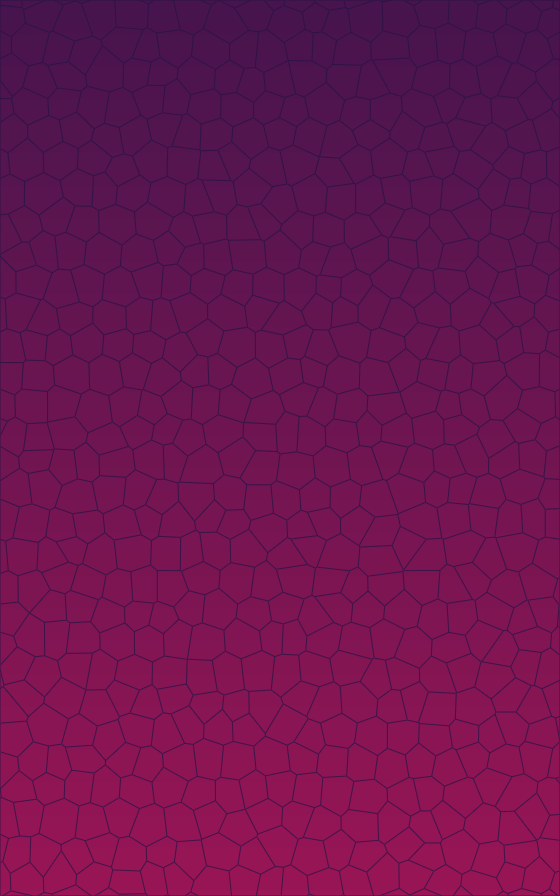
This background is drawn by a Shadertoy shader. Its source:

```glsl
// Draws a plum-to-crimson vertical gradient crossed by a fine net of irregular cells.

const vec3 TOP_COLOR    = vec3(0.276, 0.080, 0.302);
const vec3 BOTTOM_COLOR = vec3(0.600, 0.083, 0.335);
const vec3 LINE_COLOR   = vec3(0.130, 0.072, 0.265);

const float CELLS_ACROSS = 18.8;
const float JITTER       = 0.60;   // site scatter, in cells
const float LINE_WIDTH   = 0.036;  // in cells
const float LINE_OPACITY = 0.68;

vec2 hash22(vec2 p) {
    vec3 q = fract(p.xyx * vec3(0.1031, 0.1030, 0.0973));
    q += dot(q, q.yzx + 33.33);
    return fract((q.xx + q.yz) * q.zy);
}

// Scattered site of one cell; odd rows shift by half a cell
vec2 cellSite(vec2 id, float jitter) {
    vec2 stagger = vec2(0.5 * mod(id.y, 2.0), 0.5);
    return id + stagger + (hash22(id + 57.0) - 0.5) * jitter;
}

// Distance to the nearest wall between two cells
float cellEdge(vec2 p, float jitter) {
    vec2 base = floor(p);
    vec2 nearest = vec2(0.0);
    float nearestSq = 1e3;
    for (int y = -2; y <= 2; y++)
    for (int x = -2; x <= 2; x++) {
        vec2 toSite = cellSite(base + vec2(x, y), jitter) - p;
        float distSq = dot(toSite, toSite);
        if (distSq < nearestSq) {
            nearestSq = distSq;
            nearest = toSite;
        }
    }

    float edge = 1e3;
    for (int y = -2; y <= 2; y++)
    for (int x = -2; x <= 2; x++) {
        vec2 toSite = cellSite(base + vec2(x, y), jitter) - p;
        vec2 across = toSite - nearest;
        if (dot(across, across) > 1e-5)
            edge = min(edge, dot(0.5 * (nearest + toSite), normalize(across)));
    }
    return edge;
}

// Box-filtered coverage of a line, also valid below one pixel of width
float lineCoverage(float dist, float width, float pixel) {
    vec2 sides = vec2(0.5, -0.5) * width - dist;
    vec2 cover = clamp(sides / pixel + 0.5, 0.0, 1.0);
    return cover.x - cover.y;
}

void mainImage(out vec4 fragColor, in vec2 fragCoord) {
    float pixel = CELLS_ACROSS / iResolution.x;
    vec2 p = fragCoord * pixel;
    vec2 size = iResolution.xy * pixel;

    // Background gradient
    vec3 color = mix(BOTTOM_COLOR, TOP_COLOR, fragCoord.y / iResolution.y);

    // Cell walls and the thin outer frame
    vec2 toFrame = min(p, size - p);
    float dist = min(cellEdge(p, JITTER), min(toFrame.x, toFrame.y));
    float line = lineCoverage(dist, LINE_WIDTH, pixel);
    color = mix(color, LINE_COLOR, line * LINE_OPACITY);

    fragColor = vec4(color, 1.0);
}
```
